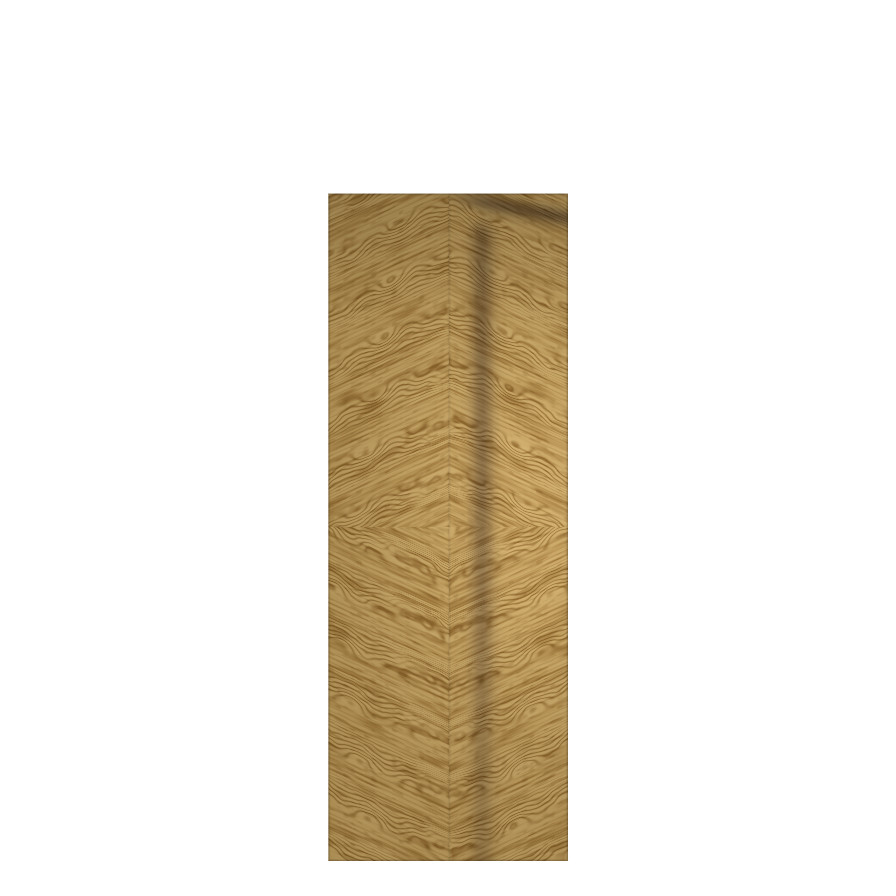
Give the GLSL for this texture, as a Shadertoy shader.

```glsl
// A tall bookmatched oak veneer panel with diamond grain and soft shadows, on white.

const vec2 PANEL_MIN = vec2(0.3665, 0.0390);
const vec2 PANEL_MAX = vec2(0.6340, 0.7840);
const vec2 FOLD = vec2(0.5013, 0.4115);      // where the mirrored leaves meet
const float SLOPE = 0.46;                    // fall of the grain away from the fold
const float LEAF_PERIOD = 0.060;
const float LEAF_OFFSET = 0.0247;
const float RINGS_PER_LEAF = 11.0;
const float FIGURE_WARP = 4.6;
const float STRIP_X = 0.538;
const float STRIP_WIDTH = 0.0125;
const vec3 WHITE = vec3(1.0);
const vec3 OAK_LIGHT = vec3(0.75, 0.635, 0.40);
const vec3 OAK_MID = vec3(0.67, 0.535, 0.295);
const vec3 OAK_DARK = vec3(0.47, 0.32, 0.11);
const vec3 SHADOW_TINT = vec3(0.70, 0.68, 0.71);

float hash(vec2 p) {
    return fract(sin(dot(p, vec2(127.1, 311.7))) * 43758.5453);
}

float noise(vec2 p) {
    vec2 i = floor(p), f = fract(p);
    f = f * f * (3.0 - 2.0 * f);
    return mix(mix(hash(i), hash(i + vec2(1, 0)), f.x),
               mix(hash(i + vec2(0, 1)), hash(i + vec2(1, 1)), f.x), f.y);
}

float boxDistance(vec2 p, vec2 lo, vec2 hi) {
    vec2 d = abs(p - 0.5 * (lo + hi)) - 0.5 * (hi - lo);
    return length(max(d, 0.0)) + min(max(d.x, d.y), 0.0);
}

vec3 oakVeneer(vec2 p) {
    vec2 folded = abs(p - FOLD);
    float across = folded.y + SLOPE * folded.x;
    float along = folded.x;

    // Repeated leaves, each with a wavy cathedral figure along its middle
    float leafCoord = (across - LEAF_OFFSET) / LEAF_PERIOD;
    float leaf = floor(leafCoord);
    float w = fract(leafCoord);
    float figure = smoothstep(0.40, 0.08, abs(w - 0.5));
    vec2 side = step(FOLD, p);
    float seed = 0.35 * leaf + 0.6 * side.x + 1.3 * side.y;
    float swell = noise(vec2(along * 36.0 + seed, w * 2.4 + 3.0));
    float ripple = noise(vec2(along * 110.0 + seed, w * 7.0 + 9.0));
    float phase = w * RINGS_PER_LEAF + figure * (FIGURE_WARP * swell + 0.6 * ripple);
    float ring = pow(0.5 + 0.5 * sin(6.28318 * phase), 2.5);

    // Straight grain and short pores between the figures
    float streak = noise(vec2(along * 35.0 + seed, across * 330.0));
    float pore = noise(vec2(along * 130.0 + 7.0, across * 480.0));
    float patches = noise(vec2(along * 28.0 + seed, w * 4.0 + 20.0));

    float dark = ring * mix(0.22, 0.62, figure * smoothstep(0.2, 0.6, patches));
    dark += 0.36 * smoothstep(0.5, 0.95, streak) + 0.24 * smoothstep(0.55, 0.95, pore);
    vec3 wood = mix(OAK_LIGHT, OAK_MID, 0.25 + 0.7 * streak * (1.0 - 0.5 * figure));
    wood = mix(wood, OAK_DARK, min(dark, 0.85));

    // Thin joint on the vertical fold
    return wood * (1.0 - 0.07 * smoothstep(0.0025, 0.0, folded.x));
}

vec3 lightPanel(vec3 wood, vec2 p) {
    // Broad glow right of the fold, dimmer towards the ends
    vec2 g = (p - vec2(0.59, 0.43)) / vec2(0.17, 0.27);
    float glow = exp(-dot(g, g));
    wood *= 0.94 + 0.17 * glow;
    wood += vec3(0.025, 0.03, 0.04) * glow;
    wood *= 1.0 - 0.09 * smoothstep(0.62, 0.78, p.y);

    // Vertical shadow strip, fading downwards
    float s = (p.x - STRIP_X) / STRIP_WIDTH;
    float strip = exp(-s * s) * smoothstep(0.765, 0.735, p.y);
    strip *= mix(0.55, 0.95, smoothstep(0.05, 0.50, p.y));
    wood *= mix(WHITE, SHADOW_TINT, strip);

    // Slanted shadow across the upper right corner
    float slantY = 0.779 - 0.19 * (p.x - 0.515);
    float t = (p.y - slantY) / 0.010;
    float slant = exp(-t * t) * smoothstep(0.49, 0.55, p.x);
    return wood * mix(WHITE, SHADOW_TINT * 0.92, slant);
}

void mainImage(out vec4 fragColor, in vec2 fragCoord) {
    float scale = min(iResolution.x, iResolution.y);
    vec2 p = (fragCoord - 0.5 * iResolution.xy) / scale + 0.5;
    float pixel = 1.0 / scale;

    vec3 wood = lightPanel(oakVeneer(p), p);

    // Darkened rim at the cut edges
    float d = boxDistance(p, PANEL_MIN, PANEL_MAX);
    wood *= 1.0 - 0.22 * smoothstep(-0.003, 0.0, d);

    float cover = smoothstep(0.5 * pixel, -0.5 * pixel, d);
    fragColor = vec4(mix(WHITE, clamp(wood, 0.0, 1.0), cover), 1.0);
}
```
